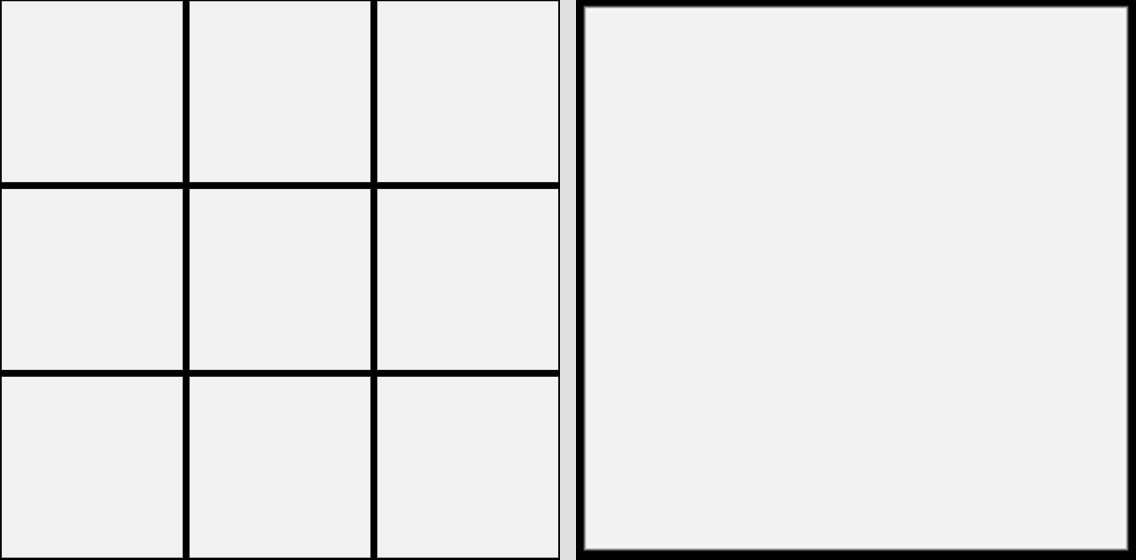
Left, the full canvas; right, a detail of the centre.
Give the GLSL for this pattern, as a Shadertoy shader.

```glsl
const float PITCH = 0.3353;           // spacing of tile centres
const float TILE_HALF = 0.1615;       // half the side of a tile
const vec2 GRID_CENTER = vec2(0.5, 0.501);
const float EDGE_SOFTNESS = 0.0014;
const float RIM_WIDTH = 0.0055;
const float RIM_STRENGTH = 0.6;
const vec3 TILE_COLOR = vec3(0.945);
const vec3 RIM_COLOR = vec3(0.99);
const vec3 LINE_COLOR = vec3(0.006);

// Signed distance to a square, negative inside
float squareDistance(vec2 p, float halfSide) {
    vec2 q = abs(p) - halfSide;
    return length(max(q, 0.0)) + min(max(q.x, q.y), 0.0);
}

// Coordinates relative to the nearest tile centre
vec2 tileCoord(vec2 p) {
    return (fract(p / PITCH + 0.5) - 0.5) * PITCH;
}

void mainImage(out vec4 fragColor, in vec2 fragCoord) {
    float canvasSize = min(iResolution.x, iResolution.y);
    vec2 uv = (fragCoord - 0.5 * iResolution.xy) / canvasSize + 0.5;
    float d = squareDistance(tileCoord(uv - GRID_CENTER), TILE_HALF);

    // Flat tile with a faint bright rim
    float rim = RIM_STRENGTH * smoothstep(-RIM_WIDTH, 0.0, d);
    vec3 color = mix(TILE_COLOR, RIM_COLOR, rim);

    // Dark lines between tiles
    float soft = max(EDGE_SOFTNESS, 0.7 / canvasSize);
    color = mix(color, LINE_COLOR, smoothstep(-soft, soft, d));

    fragColor = vec4(color, 1.0);
}
```
